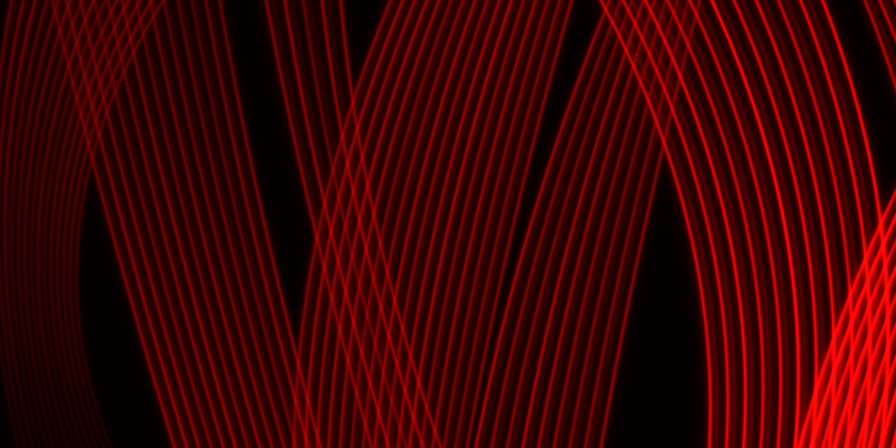
This background is drawn by a Shadertoy shader. Its source:

```glsl
// Edge positions are x at the top, middle and bottom, in canvas heights.
struct Ribbon {
    vec3 left;
    vec3 right;
    float strands;
    vec2 light; // brightness at the top and at the bottom
};

const Ribbon FAR_ARC    = Ribbon(vec3(0.026, -0.020, 0.040), vec3(0.365, 0.177, 0.247), 13.0, vec2(0.33, 0.07));
const Ribbon FALL_WIDE  = Ribbon(vec3(0.117, 0.245, 0.390), vec3(0.490, 0.590, 0.716), 12.0, vec2(0.30, 0.46));
const Ribbon FALL_THIN  = Ribbon(vec3(0.594, 0.700, 0.830), vec3(0.760, 0.839, 0.984), 4.0, vec2(0.40, 0.46));
const Ribbon RISE_WIDE  = Ribbon(vec3(0.872, 0.714, 0.656), vec3(1.276, 1.146, 1.042), 15.0, vec2(0.50, 0.46));
const Ribbon RISE_THIN  = Ribbon(vec3(1.360, 1.185, 1.062), vec3(1.562, 1.440, 1.341), 8.0, vec2(0.43, 0.52));
const Ribbon NEAR_ARC   = Ribbon(vec3(1.341, 1.536, 1.583), vec3(1.836, 1.966, 1.966), 10.0, vec2(0.78, 0.90));
const Ribbon CORNER_ARC = Ribbon(vec3(1.930, 2.070, 2.080), vec3(2.030, 2.200, 2.200), 3.0, vec2(0.60, 0.60));
const Ribbon CORNER_FAN = Ribbon(vec3(2.240, 1.966, 1.784), vec3(2.550, 2.250, 2.070), 11.0, vec2(0.80, 1.05));

const vec3 BASE_COLOR = vec3(0.018, 0.0, 0.0);
const vec3 GLOW_COLOR = vec3(1.0, 0.0, 0.0);
const vec3 HOT_COLOR = vec3(0.0, 0.05, 0.04);
const float LINE_WIDTH = 0.0042;
const float HALO_WIDTH = 0.013;
const float HALO_LIGHT = 0.17;
const float ECHO_OFFSET = 0.38;
const float ECHO_LIGHT = 0.22;
const float FILL_LIGHT = 0.09;
const float STRAND_VARIATION = 0.3;

float hash(float n) {
    n = fract(n * 0.1031);
    n *= n + 33.33;
    return fract(n * (n + n));
}

// Parabola through the top, middle and bottom positions
float curve(vec3 edge, float depth) {
    float a = 1.0 - depth;
    float b = 0.5 - depth;
    return 2.0 * a * b * edge.x + 4.0 * depth * a * edge.y - 2.0 * depth * b * edge.z;
}

float bell(float distance, float width) {
    float t = distance / width;
    return exp(-t * t);
}

float ribbonLight(Ribbon r, vec2 p, float pixel) {
    float depth = 1.0 - p.y;
    float start = curve(r.left, depth);
    float spacing = (curve(r.right, depth) - start) / r.strands;
    float u = (p.x - start) / spacing;

    // Sharp strand with its halo
    float strand = clamp(round(u), 0.0, r.strands);
    float offset = (u - strand) * spacing;
    float width = max(LINE_WIDTH, pixel);
    float glow = bell(offset, width) + HALO_LIGHT * bell(offset, HALO_WIDTH);
    glow *= 1.0 - STRAND_VARIATION * hash(strand + 17.0 * r.strands);

    // Soft echo beside each strand
    float echo = clamp(round(u - ECHO_OFFSET), 0.0, r.strands - 1.0) + ECHO_OFFSET;
    glow += ECHO_LIGHT * bell((u - echo) * spacing, 1.5 * width);

    // Faint body that spills past the outer strands
    float body = smoothstep(-1.2, 0.6, u) * smoothstep(-1.2, 0.6, r.strands - u);
    return (glow + FILL_LIGHT * body) * mix(r.light.x, r.light.y, depth);
}

// Joins two lights so that crossings stay below their sum
float blend(float a, float b) {
    return length(vec2(a, b));
}

void mainImage(out vec4 fragColor, in vec2 fragCoord) {
    vec2 p = fragCoord / iResolution.y;
    float pixel = 1.0 / iResolution.y;

    // Falling and rising ribbons on the left and in the middle
    float light = ribbonLight(FAR_ARC, p, pixel);
    light = blend(light, ribbonLight(FALL_WIDE, p, pixel));
    light = blend(light, ribbonLight(FALL_THIN, p, pixel));
    light = blend(light, ribbonLight(RISE_WIDE, p, pixel));
    light = blend(light, ribbonLight(RISE_THIN, p, pixel));

    // Bright arcs on the right, with the corner fan adding its full light
    light = blend(light, ribbonLight(NEAR_ARC, p, pixel));
    light = blend(light, ribbonLight(CORNER_ARC, p, pixel));
    light += ribbonLight(CORNER_FAN, p, pixel);

    vec3 color = BASE_COLOR + GLOW_COLOR * light;
    color += HOT_COLOR * smoothstep(0.9, 1.5, light);
    fragColor = vec4(min(color, 1.0), 1.0);
}
```
